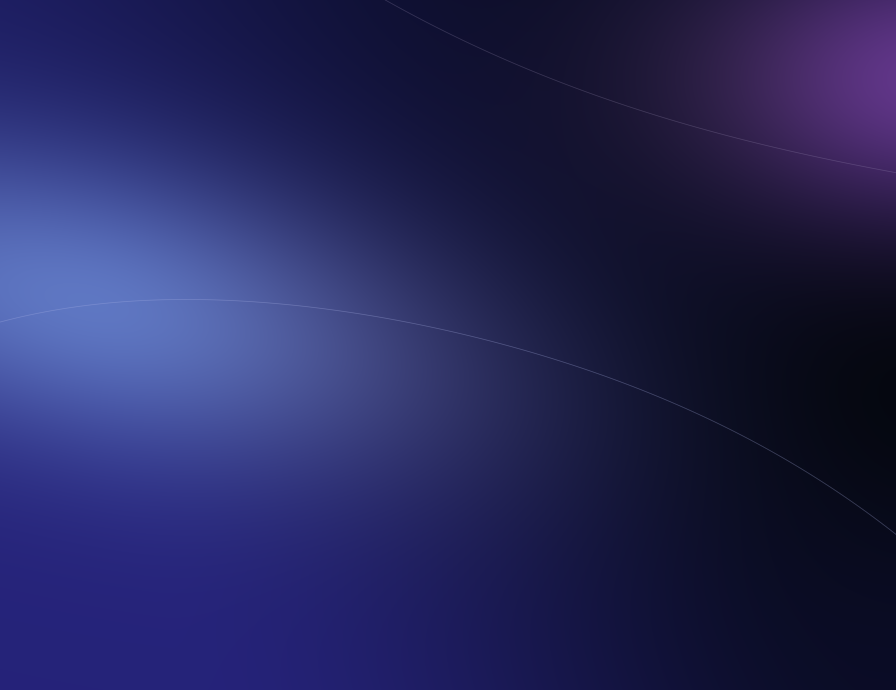
This background is drawn by a Shadertoy shader. Its source:

```glsl
// Deep indigo backdrop with a soft blue glow, a violet corner and two fine arcs.

// Bell-shaped falloff, 1 at the centre
float bell(vec2 offset, vec2 radius) {
    vec2 q = offset / radius;
    return exp(-dot(q, q));
}

// Antialiased hairline along the zero set of a field
float hairline(float field) {
    float slope = length(vec2(dFdx(field), dFdy(field))) * iResolution.y;
    float dist = abs(field) / max(slope, 1e-4);
    float pixel = 1.0 / iResolution.y;
    float halfWidth = 0.0009;
    float coverage = min(1.0, 2.0 * halfWidth / pixel);
    return coverage * (1.0 - smoothstep(0.0, max(pixel, halfWidth * 1.5), dist));
}

void mainImage(out vec4 fragColor, in vec2 fragCoord) {
    vec2 uv = fragCoord / iResolution.xy;
    float x = uv.x;
    float depth = 1.0 - uv.y; // measured down from the top edge

    // Slanted base: indigo to navy, with a near-black pool at the right
    float slant = x - 0.32 * (depth - 0.5);
    vec3 indigo = mix(vec3(0.115, 0.115, 0.39), vec3(0.145, 0.135, 0.475),
                      smoothstep(0.0, 0.6, depth));
    vec3 color = mix(indigo, vec3(0.043, 0.05, 0.155), smoothstep(0.05, 0.82, slant));
    color = mix(color, vec3(0.015, 0.025, 0.055),
                bell(vec2(x - 1.02, depth - 0.55), vec2(0.24, 0.27)));

    // Blue glow, drooping and greying towards the right
    vec2 glowOffset = vec2(x - 0.1, depth - 0.415 - 0.24 * x);
    vec3 glowColor = mix(vec3(0.38, 0.48, 0.775), vec3(0.40, 0.43, 0.63),
                         smoothstep(0.1, 0.6, x));
    color = mix(color, glowColor, 0.96 * bell(glowOffset, vec2(0.4, 0.21)));

    // Violet glow in the upper right
    vec3 violet = mix(vec3(0.33, 0.22, 0.37), vec3(0.40, 0.22, 0.56),
                      smoothstep(0.62, 1.02, x));
    color = mix(color, violet, 0.97 * bell(vec2(x - 1.06, depth - 0.115), vec2(0.3, 0.2)));

    // Fine arcs
    float s = x - 0.208;
    float bend = s - 0.52;
    float lowerArc = depth - 0.434 - s * s * (0.508 + 0.47 * bend * bend);
    float r = x - 0.43;
    float upperArc = depth - r * (0.73 - 0.67 * r + 0.28 * r * r);
    color = mix(color, vec3(0.67, 0.7, 0.9), 0.25 * hairline(lowerArc));
    color = mix(color, vec3(0.65, 0.6, 0.75), 0.2 * hairline(upperArc));

    fragColor = vec4(color, 1.0);
}
```
